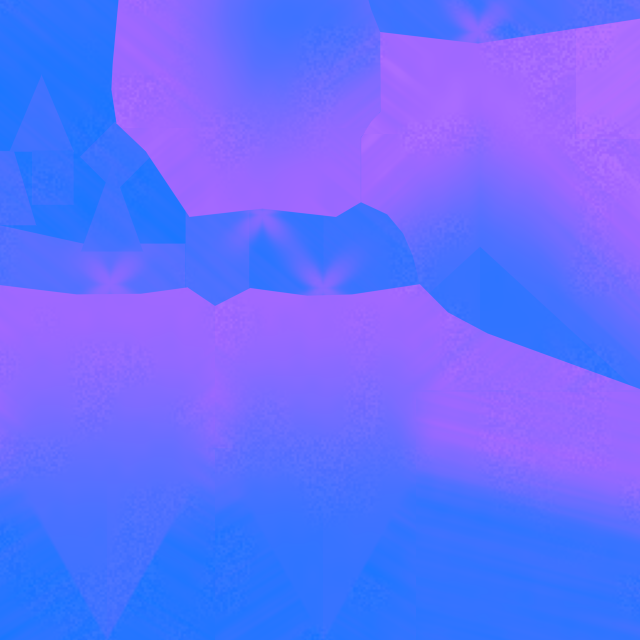
Reproduce this texture map procedurally as a Shadertoy shader.

```glsl
// Draws a blue and violet normal-style texture map: tapered panels, soft stars and streaks.
const int N = 14;

float hash(vec2 p) {
    p = fract(p * vec2(0.1031, 0.1130));
    p += dot(p, p.yx + 33.33);
    return fract((p.x + p.y) * p.x * 7.31);
}

float noise(vec2 p) {
    vec2 i = floor(p), f = fract(p);
    f = f * f * (3.0 - 2.0 * f);
    return mix(mix(hash(i), hash(i + vec2(1, 0)), f.x),
               mix(hash(i + vec2(0, 1)), hash(i + vec2(1, 1)), f.x), f.y);
}

// Signed distance to a closed polygon, negative inside
float polygon(vec2 p, vec2 v[N]) {
    float d = 9.0, s = 1.0;
    for (int i = 0, j = N - 1; i < N; j = i, i++) {
        vec2 e = v[j] - v[i], w = p - v[i];
        vec2 b = w - e * clamp(dot(w, e) / max(dot(e, e), 1e-6), 0.0, 1.0);
        d = min(d, dot(b, b));
        bvec3 c = bvec3(p.y >= v[i].y, p.y < v[j].y, e.x * w.y > e.y * w.x);
        if (all(c) || all(not(c))) s = -s;
    }
    return s * sqrt(d);
}

float fill(float d) { float aa = 0.7 / iResolution.y; return smoothstep(aa, -aa, d); }

float box(vec2 p, vec2 lo, vec2 hi) {
    vec2 d = abs(p - 0.5 * (lo + hi)) - 0.5 * (hi - lo);
    return fill(max(d.x, d.y));
}

float blob(vec2 p, vec2 c, vec2 radius) { vec2 q = (p - c) / radius; return exp(-dot(q, q)); }

// Thin bands running along a direction
float streak(vec2 p, vec2 dir, float scale) {
    float across = dot(p, vec2(-dir.y, dir.x)), along = dot(p, dir);
    return noise(vec2(across * scale, along * 3.0)) + 0.5 * noise(vec2(across * scale * 2.7, along * 5.0)) - 0.75;
}

float spike(vec2 p, vec2 apex, float slope, float height) {
    vec2 q = vec2(abs(p.x - apex.x), apex.y - p.y);
    return fill(max((q.x - q.y * slope) * 0.93, q.y - height));
}

float star(vec2 p, vec2 c, float size) {
    vec2 q = p - c;
    float rays = pow(abs(sin(2.0 * atan(q.y, q.x))), 2.0);
    return exp(-pow(length(q) / (size * (0.45 + 0.75 * rays)), 2.0));
}

// Each field below is the red level; blue stays full
float backdrop(vec2 p) {
    float r = 0.14 + 0.05 * smoothstep(0.88, 1.0, p.y);
    r = mix(r, 0.23, fill(abs(p.x - 0.18) + abs(p.y - 0.755) - 0.055));
    r = mix(r, 0.27, fill(max(p.x - 0.05 + 0.3 * (p.y - 0.67), abs(p.y - 0.706) - 0.058)));
    r = mix(r, 0.25, spike(p, vec2(0.065, 0.883), 0.42, 0.12));
    r = mix(r, 0.21, box(p, vec2(0.05, 0.68), vec2(0.115, 0.765)));
    float band = max(p.y - 0.648 + 0.22 * min(p.x, 0.13), p.x - 0.29);
    r = mix(r, 0.33, fill(band));
    r = mix(r, 0.25, spike(p, vec2(0.175, 0.742), 0.36, 0.135));
    r = mix(r, 0.29, box(p, vec2(0.29, 0.45), vec2(0.39, 0.67)));
    r = mix(r, 0.20, box(p, vec2(0.39, 0.45), vec2(0.505, 0.67)));
    r = mix(r, 0.23, box(p, vec2(0.505, 0.45), vec2(0.67, 0.7)));
    r = mix(r, 0.25 + 0.1 * smoothstep(0.7, 1.0, p.x), box(p, vec2(0.56, 0.9), vec2(1.1)));
    return r + 0.05 * streak(p, vec2(0.77, -0.64), 70.0);
}

float upperPanel(vec2 p) {
    float r = 0.63 - 0.26 * blob(p, vec2(0.42, 1.0), vec2(0.12, 0.11));
    r -= 0.16 * blob(p, vec2(0.41, 0.87), vec2(0.085, 0.12));
    r -= 0.24 * blob(p, vec2(0.55, 0.97), vec2(0.1, 0.14));
    vec2 dir = normalize(vec2(sign(p.x - 0.41), 0.8 * sign(p.y - 0.8)));
    return r + 0.05 * streak(p, dir, 60.0) * smoothstep(0.05, 0.13, abs(p.x - 0.41));
}

float rightPanel(vec2 p) {
    vec2 q = p - vec2(0.75, 0.62), n = vec2(0.677, 0.737);
    float s = dot(vec2(abs(q.x), q.y), n);
    float r = mix(0.25, 0.63, smoothstep(-0.01, 0.2, s));
    r += 0.07 * blob(p, vec2(0.745, 0.72), vec2(0.08, 0.13));
    r = mix(r, q.x > 0.0 ? 0.19 : 0.22, fill(s + 0.004));
    r += 0.04 * box(p, vec2(0.9, 0.783), vec2(1.1)) * smoothstep(0.2, 0.24, s);
    vec2 dir = normalize(vec2(sign(q.x), q.y > 0.17 ? 0.75 : -0.92));
    return r + 0.06 * streak(p, dir, 60.0) * smoothstep(0.06, 0.15, abs(q.x));
}

// Tapered body around an axis, with chevron streaks outside it
float lowerPanel(vec2 p, float axis, float base) {
    float x = p.x - axis, ax = abs(x);
    float width = min(0.56 * p.y, 0.115 + 0.08 * p.y);
    float body = mix(base, 0.63, smoothstep(0.1, 0.56, p.y));
    body += 0.02 * step(0.0, x) * smoothstep(0.3, 0.1, p.y);
    float side = mix(0.16, 0.62, smoothstep(0.12, 0.42, p.y));
    float fan = p.y + 0.25 * (p.x - 0.65);
    float far = mix(0.21, 0.61, smoothstep(0.2, 0.36, fan)) - 0.02 * step(0.388, p.y);
    side = mix(side, far, smoothstep(0.58, 0.67, p.x));
    vec2 dir = normalize(vec2(sign(x), p.y > 0.3 ? 0.8 : -0.62));
    if (p.x > 0.65 && p.y < 0.39) dir = vec2(0.97, -0.24);
    side += 0.07 * streak(p, dir, 55.0);
    float soft = mix(0.004, 0.05, smoothstep(0.15, 0.4, p.y));
    return mix(side, body, smoothstep(soft, -soft, ax - width));
}

void mainImage(out vec4 fragColor, in vec2 fragCoord) {
    vec2 p = fragCoord / iResolution.xy;
    vec2 upper[N] = vec2[N](vec2(.187, 1.02), vec2(.57, 1.02), vec2(.58, .985), vec2(.594, .95), vec2(.594, .825),
        vec2(.564, .785), vec2(.564, .684), vec2(.525, .661), vec2(.41, .674), vec2(.296, .661),
        vec2(.228, .763), vec2(.182, .807), vec2(.174, .86), vec2(.176, .9));
    vec2 right[N] = vec2[N](vec2(.594, .95), vec2(.747, .932), vec2(1.02, .974), vec2(1.02, .385), vec2(.762, .479),
        vec2(.7, .512), vec2(.656, .556), vec2(.645, .6), vec2(.63, .635), vec2(.605, .665),
        vec2(.564, .684), vec2(.564, .785), vec2(.58, .81), vec2(.594, .825));
    vec2 lower[N] = vec2[N](vec2(-.02, .557), vec2(.12, .54), vec2(.22, .541), vec2(.293, .551), vec2(.336, .522),
        vec2(.391, .55), vec2(.48, .538), vec2(.55, .54), vec2(.656, .556), vec2(.7, .512),
        vec2(.762, .479), vec2(1.02, .385), vec2(1.02, -.02), vec2(-.02, -.02));

    // Layer the panels
    float r = backdrop(p);
    r = mix(r, upperPanel(p), fill(polygon(p, upper)));
    r = mix(r, rightPanel(p), fill(polygon(p, right)));
    float low = p.x < 0.336 ? lowerPanel(p, 0.167, 0.25) : lowerPanel(p, 0.505, 0.19);
    r = mix(r, low, fill(polygon(p, lower)));

    // Star glows where the panels meet
    float glow = star(p, vec2(0.747, 0.95), 0.05) + star(p, vec2(0.41, 0.664), 0.05);
    glow += star(p, vec2(0.172, 0.556), 0.05) + star(p, vec2(0.505, 0.55), 0.05);
    r = mix(r, 0.61, 0.8 * min(glow, 1.0));

    // Worn grain
    float wear = smoothstep(0.45, 0.8, noise(p * 14.0)) * (noise(p * 260.0) - 0.5);
    r += 0.07 * wear + 0.02 * (noise(p * vec2(45.0, 30.0)) - 0.5);
    float green = 0.475 - 0.11 * r + 0.03 * smoothstep(0.62, 0.68, r) + 0.04 * wear;
    fragColor = vec4(r, green, 1.0, 1.0);
}
```
